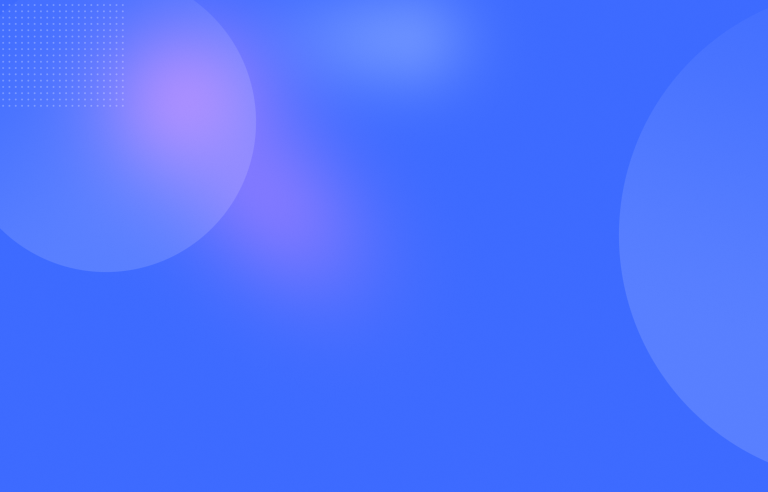
Reproduce this background procedurally as a Shadertoy shader.

```glsl
// Lengths are fractions of the canvas height
const vec3 BASE_BLUE  = vec3(0.240, 0.418, 1.0);
const vec3 VIOLET     = vec3(0.670, 0.510, 1.0);
const vec3 LIGHT_BLUE = vec3(0.410, 0.560, 1.0);

const vec2  UPPER_GLOW_POS  = vec2(0.376, 0.797);
const vec2  UPPER_GLOW_SIZE = vec2(0.125, 0.120);
const float UPPER_GLOW_GAIN = 0.84;
const vec2  LOWER_GLOW_POS  = vec2(0.559, 0.583);
const vec2  LOWER_GLOW_SIZE = vec2(0.160, 0.110);
const float LOWER_GLOW_GAIN = 0.57;
const float LOWER_GLOW_TILT = -0.80;

const vec2  SKY_GLOW_POS   = vec2(0.823, 0.919);
const float SKY_GLOW_LEFT  = 0.170;
const float SKY_GLOW_RIGHT = 0.095;
const float SKY_GLOW_TALL  = 0.080;

const vec3 LEFT_DISC  = vec3(0.2154, 0.752, 0.305); // centre, radius
const vec3 RIGHT_DISC = vec3(1.761, 0.522, 0.503);
const vec2 LEFT_SHADE_DIR  = vec2(0.60, -0.80);
const vec2 RIGHT_SHADE_DIR = vec2(-0.30, -0.95);
const vec2 DISC_ALPHA = vec2(0.03, 0.14);           // faint and strong side

const float DOT_PITCH  = 0.0128;
const float DOT_RADIUS = 0.0018;
const float DOT_ALPHA  = 0.28;
const vec2  DOT_COUNT  = vec2(20.0, 17.0);
const float GRAIN = 0.006;

float gaussian(vec2 offset, vec2 size) {
    vec2 q = offset / size;
    return exp(-0.5 * dot(q, q));
}

vec2 rotate(vec2 v, float angle) {
    float c = cos(angle), s = sin(angle);
    return vec2(c * v.x + s * v.y, c * v.y - s * v.x);
}

float hash(vec2 cell) {
    vec3 q = fract(vec3(cell.xyx) * 0.1031);
    q += dot(q, q.yzx + 33.33);
    return fract((q.x + q.y) * q.z);
}

// Opacity of a translucent disc that fades along a direction
float discAlpha(vec2 p, vec3 disc, vec2 shadeDir, float pixel) {
    vec2 d = p - disc.xy;
    float cover = smoothstep(pixel, -pixel, length(d) - disc.z);
    float shade = smoothstep(-disc.z, 0.6 * disc.z, dot(d, shadeDir));
    return cover * mix(DISC_ALPHA.x, DISC_ALPHA.y, shade);
}

// Dot grid hanging from the upper left corner
float dotGrid(vec2 p, float pixel) {
    vec2 grid = vec2(p.x, 1.0 - p.y) / DOT_PITCH - vec2(0.0, 0.3);
    vec2 cell = floor(grid);
    if (any(lessThan(cell, vec2(0.0))) || any(greaterThanEqual(cell, DOT_COUNT))) return 0.0;
    float dist = length(fract(grid) - 0.5) * DOT_PITCH;
    return smoothstep(pixel, -pixel, dist - DOT_RADIUS);
}

void mainImage(out vec4 fragColor, in vec2 fragCoord) {
    float pixel = 0.75 / iResolution.y;
    vec2 p = fragCoord / iResolution.y;
    vec3 color = BASE_BLUE;

    // Light patch at the top, stretched to the left
    vec2 sky = p - SKY_GLOW_POS;
    float skyWidth = sky.x < 0.0 ? SKY_GLOW_LEFT : SKY_GLOW_RIGHT;
    color = mix(color, LIGHT_BLUE, gaussian(sky, vec2(skyWidth, SKY_GLOW_TALL)));

    // Two merging violet glows
    float upper = UPPER_GLOW_GAIN * gaussian(p - UPPER_GLOW_POS, UPPER_GLOW_SIZE);
    float lower = LOWER_GLOW_GAIN * gaussian(rotate(p - LOWER_GLOW_POS, LOWER_GLOW_TILT), LOWER_GLOW_SIZE);
    color = mix(color, VIOLET, 1.0 - (1.0 - upper) * (1.0 - lower));

    // Translucent discs
    color = mix(color, vec3(1.0), discAlpha(p, LEFT_DISC, LEFT_SHADE_DIR, pixel));
    color = mix(color, vec3(1.0), discAlpha(p, RIGHT_DISC, RIGHT_SHADE_DIR, pixel));

    // Dots and fine grain against banding
    color = mix(color, vec3(1.0), DOT_ALPHA * dotGrid(p, pixel));
    color += GRAIN * (hash(floor(p * 492.0)) - 0.5);

    fragColor = vec4(clamp(color, 0.0, 1.0), 1.0);
}
```
